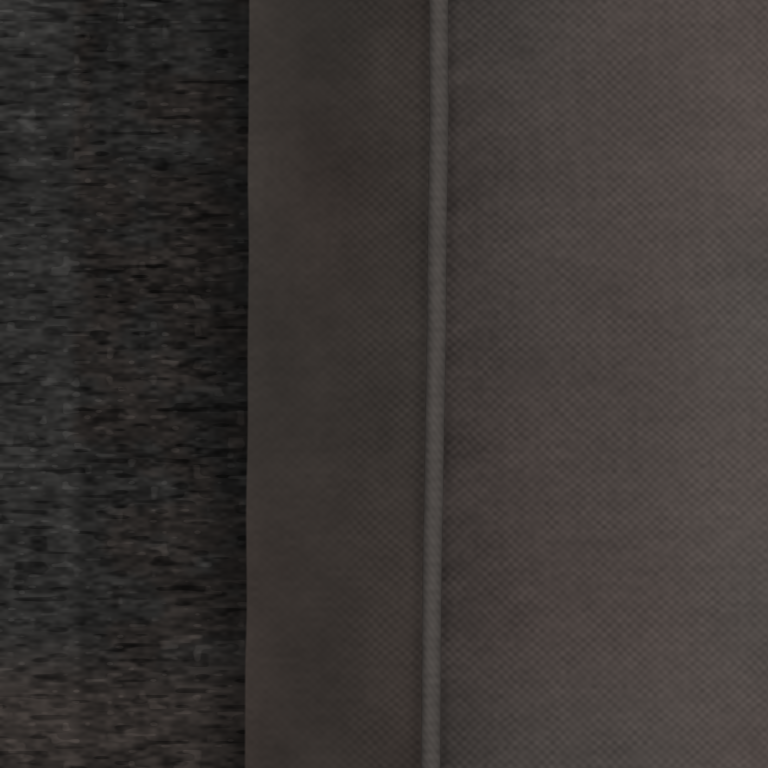
Give the GLSL for this texture, as a WebGL 2 fragment shader.

```glsl
#version 300 es
precision highp float;

uniform vec2 u_resolution;
out vec4 fragColor;

float hash(vec2 p) {
    return fract(sin(dot(p, vec2(127.1, 311.7))) * 43758.55);
}

float noise(vec2 p) {
    vec2 i = floor(p), f = fract(p);
    f = f * f * (3.0 - 2.0 * f);
    return mix(mix(hash(i), hash(i + vec2(1, 0)), f.x),
               mix(hash(i + vec2(0, 1)), hash(i + vec2(1, 1)), f.x), f.y);
}

float fbm(vec2 p) {
    float sum = 0.0, amp = 0.5;
    for (int i = 0; i < 4; i++) {
        sum += amp * noise(p);
        p = p * 2.03 + 17.3;
        amp *= 0.5;
    }
    return sum;
}

// Staggered threads of uneven strength
float weave(vec2 p) {
    p += 0.003 * (vec2(noise(p * 40.0), noise(p * 40.0 + 31.0)) - 0.5);
    vec2 q = p * 6.2832 * vec2(74.0, 82.0);
    float thread = sin(q.x) * sin(q.y) + 0.3 * sin(q.x + q.y);
    return thread * (0.5 + noise(p * 60.0 + 12.0));
}

// Dark rug with sparse horizontal fibres
vec3 rug(vec2 p) {
    float strip = 1.0 - smoothstep(0.095, 0.115, p.x + 0.012 * noise(vec2(p.y * 25.0, 3.0)));
    float light = 0.143 + 0.033 * strip;
    light += 0.03 * (1.0 - smoothstep(0.10, 0.18, p.y));
    light += 0.016 * smoothstep(0.85, 1.0, p.y) * strip;
    light += 0.06 * (fbm(p * vec2(7.0, 12.0)) - 0.47);
    light += 0.075 * (noise(p * vec2(60.0, 170.0)) - 0.5);
    light += 0.055 * (noise(p * vec2(120.0, 200.0) + 9.0) - 0.5);
    light += 0.030 * (noise(p * vec2(9.0, 120.0) + 4.0) - 0.5);
    float fibre = noise(p * vec2(38.0, 150.0) + 70.0);
    light -= 0.05 * smoothstep(0.66, 0.86, fibre);
    light += 0.05 * smoothstep(0.74, 0.92, noise(p * vec2(70.0, 140.0) + 50.0));
    light *= 1.0 - 0.35 * smoothstep(0.23, 0.325, p.x);
    float warm = smoothstep(0.40, 0.60, fbm(p * vec2(12.0, 16.0) + 3.0)) * (1.0 - strip);
    warm = max(0.7 * warm, 0.8 * (1.0 - smoothstep(0.08, 0.2, p.y)));
    return max(light, 0.05) * mix(vec3(1.01, 1.0, 0.98), vec3(1.10, 0.98, 0.92), warm);
}

// Smooth side panel with soft blotches
vec3 sidePanel(vec2 p, float edge, float seam) {
    float light = 0.192 + 0.022 * exp(-abs(p.x - edge) * 22.0);
    light += 0.014 * smoothstep(0.43, 0.52, p.x);
    light += 0.055 * (fbm(p * vec2(12.0, 9.0) + 21.0) - 0.47);
    light += 0.012 * (noise(p * vec2(60.0, 150.0)) - 0.5);
    light += 0.012 * (noise(p * 150.0 + 6.0) - 0.5);
    light += mix(0.003, 0.015, smoothstep(0.40, 0.51, p.x)) * weave(p);
    light -= 0.028 * exp(-pow((p.x - seam + 0.016) / 0.009, 2.0));
    float warm = noise(p * vec2(7.0, 4.0) + 8.0);
    return light * mix(vec3(1.06, 0.99, 0.93), vec3(1.11, 0.98, 0.92), warm);
}

// Woven front panel, brighter to the right, puckered at the seam
vec3 frontPanel(vec2 p, float seam) {
    float away = p.x - seam;
    float light = mix(0.218, 0.258, smoothstep(0.0, 0.17, away));
    light += 0.036 * smoothstep(0.10, 0.43, away);
    light += 0.035 * (fbm(p * vec2(6.0, 9.0) + 40.0) - 0.47);
    float crease = noise(vec2(away * 7.0, (p.y - 0.45 * away) * 36.0));
    light += 0.055 * (crease - 0.5) * exp(-away * 17.0);
    light += 0.017 * weave(p);
    light += 0.026 * (noise(p * 150.0) - 0.5);
    light += 0.014 * (noise(p * vec2(22.0, 160.0) + 5.0) - 0.5);
    light -= 0.026 * exp(-pow((away - 0.015) / 0.008, 2.0));
    float warm = noise(p * vec2(6.0, 5.0) + 60.0);
    return light * mix(vec3(1.06, 0.99, 0.95), vec3(1.10, 0.98, 0.94), warm);
}

// Round cord; across runs from -1 to 1
vec3 piping(vec2 p, float across) {
    float light = 0.190 + 0.098 * sqrt(max(0.0, 1.0 - across * across));
    light -= 0.030 * smoothstep(0.1, 1.0, -across);
    light += 0.013 * sin(6.2832 * (p.y * 82.0 + across * 0.8)) * cos(across * 5.0);
    light += 0.028 * (noise(p * 140.0) - 0.5);
    return light * vec3(1.05, 0.99, 0.95);
}

void main() {
    vec2 p = gl_FragCoord.xy / u_resolution;
    float aa = 1.0 / u_resolution.x;

    // Slightly leaning boundaries
    float edge = 0.320 + 0.005 * smoothstep(0.2, 1.0, p.y) + 0.003 * (noise(vec2(p.y * 9.0, 2.0)) - 0.5);
    float seam = 0.561 + 0.011 * smoothstep(-0.1, 1.1, p.y) + 0.002 * (noise(vec2(p.y * 14.0, 7.0)) - 0.5);
    float across = (p.x - seam) / 0.0125;

    vec3 color = rug(p);
    color = mix(color, sidePanel(p, edge, seam), smoothstep(-1.5 * aa, 1.5 * aa, p.x - edge));
    color = mix(color, frontPanel(p, seam), smoothstep(-aa, aa, p.x - seam));
    color = mix(color, piping(p, across), 1.0 - smoothstep(-aa, aa, abs(p.x - seam) - 0.0125));
    fragColor = vec4(clamp(color, 0.0, 1.0), 1.0);
}
```
